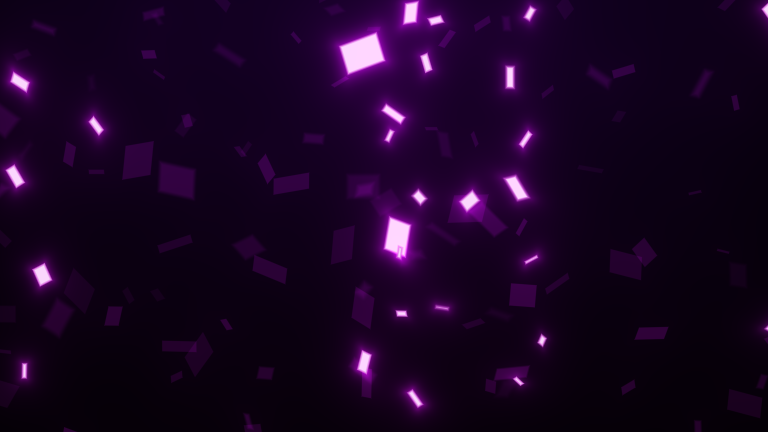
Reproduce this background procedurally as a WebGL 1 fragment shader.

```glsl
precision highp float;
// Glowing magenta confetti drifting over a dark violet backdrop.
// Flakes are skewed rectangles from a distance function, spread by a
// low-discrepancy sequence: a faint layer behind, a luminous one in front.

uniform vec2 u_resolution;

const int FAINT_COUNT = 100;
const int BRIGHT_COUNT = 28;
const float TAU = 6.2831853;

vec4 hash4(float n) {
  return fract(sin(n * vec4(12.99, 78.23, 39.43, 57.58) + 1.7) * 43758.55);
}

// Evenly spread points in the unit square
vec2 spread(float n, vec2 start) {
  return fract(start + n * vec2(0.7549, 0.5698));
}

// Distance to a rectangle turned by angle, its second side leaning by skew
float flakeDistance(vec2 p, vec2 halfSize, float angle, float skew) {
  vec2 sideA = vec2(cos(angle), sin(angle));
  vec2 sideB = vec2(-sin(angle + skew), cos(angle + skew));
  vec2 across = vec2(p.x * sideB.y - p.y * sideB.x,
                     p.y * sideA.x - p.x * sideA.y);
  vec2 d = abs(across) - halfSize * cos(skew);
  return length(max(d, 0.0)) + min(max(d.x, d.y), 0.0);
}

float fillMask(float d, float blur) {
  return 1.0 - smoothstep(-blur, blur, d);
}

vec3 backdrop(vec2 uv) {
  vec3 color = mix(vec3(0.022, 0.0, 0.030), vec3(0.070, 0.0, 0.135),
                   smoothstep(-0.1, 1.1, uv.y));
  float side = abs(uv.x - 0.5) * 2.0;
  return color * (1.0 - 0.45 * side * side);
}

// Dim flakes, some out of focus, each with a faint haze
vec3 faintFlakes(vec2 p, float aspect, float pixel) {
  vec3 light = vec3(0.0);
  for (int i = 0; i < FAINT_COUNT; i++) {
    float n = float(i);
    vec4 place = hash4(n + 11.0);
    vec4 shape = hash4(n + 211.0);
    vec2 center = spread(n, vec2(0.13, 0.37)) + 0.22 * (place.xy - 0.5);
    center.x = pow(max(center.x, 0.0), 1.15) * aspect;
    float size = mix(0.014, 0.042, place.z * place.z);
    vec2 halfSize = size * vec2(1.0, mix(0.16, 0.9, shape.x));
    float d = flakeDistance(p - center, halfSize, shape.y * TAU, shape.z - 0.5);
    float blur = max(pixel, mix(0.0012, 0.009, smoothstep(0.45, 1.0, shape.w)));
    float strength = mix(0.25, 1.0, place.w);
    light += vec3(0.145, 0.008, 0.165) * strength * fillMask(d, blur);
    light += vec3(0.011, 0.0, 0.013) * strength * exp(-max(d, 0.0) / 0.055);
  }
  return light;
}

// Luminous flakes with a pale core and a two-part halo, gathered on the right
vec3 addBrightFlakes(vec3 color, vec2 p, float aspect, float pixel) {
  for (int i = 0; i < BRIGHT_COUNT; i++) {
    float n = float(i);
    vec4 place = hash4(n + 431.0);
    vec4 shape = hash4(n + 653.0);
    float big = pow(1.0 - n / float(BRIGHT_COUNT), 7.0);
    vec2 center = spread(n, vec2(0.47, 0.86)) + 0.07 * (place.xy - 0.5);
    float gather = 0.7 * mod(n, 2.0);
    center.x = mix(center.x, 0.64, gather) * aspect;

    float size = mix(mix(0.010, 0.024, place.z), 0.046, big);
    float tilt = mix(mix(0.16, 0.8, shape.x), 0.75, big);
    float d = flakeDistance(p - center, size * vec2(1.0, tilt),
                            shape.y * TAU, 0.7 * (shape.z - 0.5));
    float blur = max(pixel, mix(0.0018, 0.005, shape.w * shape.w));
    float power = mix(0.55, 1.0, place.w) * mix(0.75, 1.0, smoothstep(0.01, 0.03, size));

    float away = max(d, 0.0);
    color += power * vec3(0.42, 0.015, 0.46) * exp(-away / (0.007 + 0.2 * size));
    color += power * vec3(0.10, 0.0, 0.12) * exp(-away / (0.030 + 0.8 * size));
    vec3 core = mix(vec3(0.84, 0.40, 0.86), vec3(0.98, 0.84, 0.99),
                    smoothstep(0.0, 0.006, -d));
    color = mix(color, core, fillMask(d, blur));
  }
  return color;
}

void main() {
  vec2 uv = gl_FragCoord.xy / u_resolution;
  float aspect = u_resolution.x / u_resolution.y;
  float pixel = 0.75 / u_resolution.y;
  vec2 p = vec2(uv.x * aspect, uv.y);

  vec3 color = backdrop(uv) + faintFlakes(p, aspect, pixel);
  color = addBrightFlakes(color, p, aspect, pixel);
  gl_FragColor = vec4(min(color, 1.0), 1.0);
}
```
